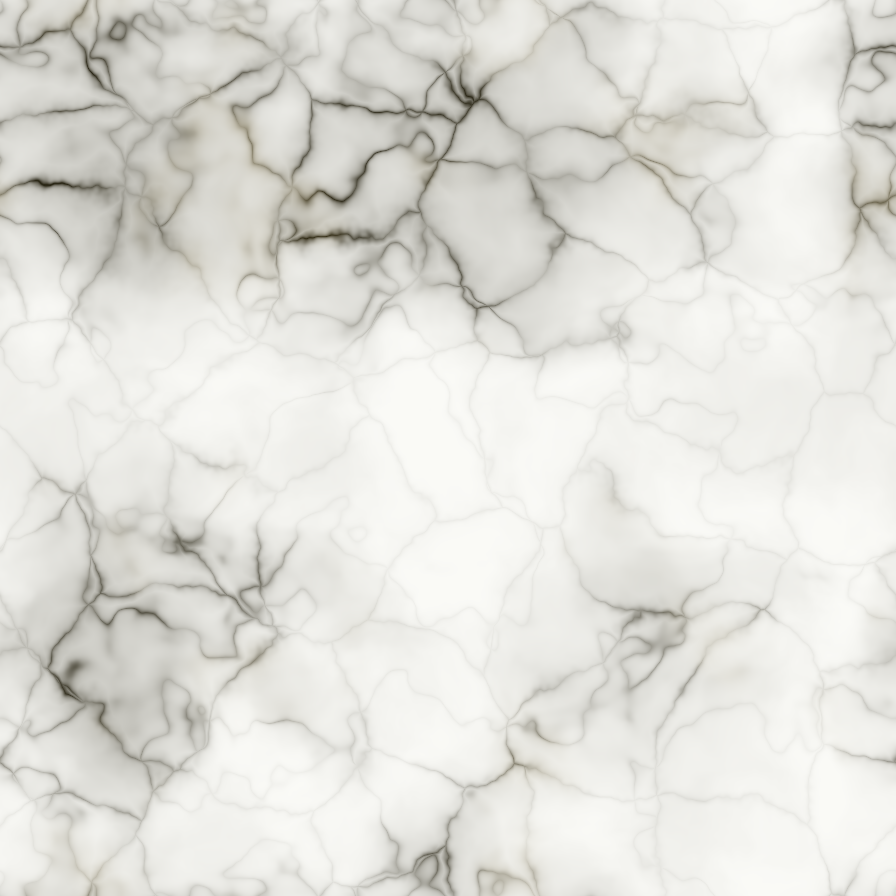
Give the GLSL for this texture, as a Shadertoy shader.

```glsl
#define WHITE vec3(0.98, 0.98, 0.966)
#define DARK vec3(0.17, 0.155, 0.09)
#define STAIN vec3(0.0, 0.02, 0.07)
#define CLOUD_FREQ 3.0
#define VEIN_CELLS 7.0
#define RIDGE_FREQ 5.0
#define WARP 0.065
#define LINE_WIDTH 0.003
#define HALO_WIDTH 0.015
#define VEIN_DEPTH 0.75

vec2 hash2(vec2 cell, float period, float seed) {
    vec2 p = mod(cell, period) + seed * 17.0;
    vec3 q = fract(p.xyx * vec3(0.1031, 0.1030, 0.0973));
    q += dot(q, q.yzx + 33.33);
    return fract((q.xx + q.yz) * q.zy);
}

float corner(vec2 cell, vec2 offset, float period, float seed) {
    float angle = 6.2832 * hash2(cell, period, seed).x;
    return dot(vec2(cos(angle), sin(angle)), offset);
}

// Gradient noise that wraps after a whole period
float noise(vec2 p, float period, float seed) {
    vec2 i = floor(p), f = fract(p), e = vec2(1.0, 0.0);
    vec2 u = f * f * f * (f * (f * 6.0 - 15.0) + 10.0);
    float low = mix(corner(i, f, period, seed),
                    corner(i + e.xy, f - e.xy, period, seed), u.x);
    float high = mix(corner(i + e.yx, f - e.yx, period, seed),
                     corner(i + e.xx, f - e.xx, period, seed), u.x);
    return mix(low, high, u.y);
}

float fbm(vec2 uv, float freq, int octaves, float seed) {
    float sum = 0.0, amp = 1.0;
    for (int k = 0; k < octaves; k++) {
        sum += amp * noise(uv * freq, freq, seed + float(k));
        freq *= 2.0;
        amp *= 0.5;
    }
    return sum;
}

// Distance to the nearest border between wrapped cells
float cellBorder(vec2 uv, float cells, float seed) {
    vec2 p = uv * cells, i = floor(p), f = fract(p);
    vec2 nearCell = vec2(0.0), nearest = vec2(0.0);
    float best = 8.0, border = 8.0;
    for (int y = -1; y <= 1; y++)
    for (int x = -1; x <= 1; x++) {
        vec2 g = vec2(x, y);
        vec2 r = g + hash2(i + g, cells, seed) - f;
        if (dot(r, r) < best) {
            best = dot(r, r);
            nearest = r;
            nearCell = g;
        }
    }
    for (int y = -2; y <= 2; y++)
    for (int x = -2; x <= 2; x++) {
        vec2 g = nearCell + vec2(x, y);
        vec2 r = g + hash2(i + g, cells, seed) - f;
        vec2 d = r - nearest;
        if (dot(d, d) > 0.0001)
            border = min(border, dot(0.5 * (r + nearest), normalize(d)));
    }
    return border / cells;
}

void mainImage(out vec4 fragColor, in vec2 fragCoord) {
    vec2 uv = fragCoord / iResolution.xy;
    vec2 warp = WARP * vec2(fbm(uv, 4.0, 6, 1.0), fbm(uv, 4.0, 6, 11.0));
    vec2 p = uv + warp;

    // Soft clouds; the dense ones carry the veins
    float dense = smoothstep(-0.25, 0.6, fbm(uv + 0.5 * warp, CLOUD_FREQ, 5, 21.0));
    float haze = smoothstep(-0.5, 0.5, fbm(p, 5.0, 5, 31.0));
    float strength = smoothstep(-0.35, 0.5, fbm(uv, 9.0, 3, 41.0));

    // Cracked network joined with finer winding ridges
    float border = cellBorder(p, VEIN_CELLS, 51.0);
    float ridge = abs(fbm(uv + 0.4 * warp, RIDGE_FREQ, 4, 61.0)) / 8.0;
    float line = max(exp(-border / LINE_WIDTH), 0.8 * exp(-ridge / LINE_WIDTH));
    float halo = max(exp(-border / HALO_WIDTH), exp(-ridge / HALO_WIDTH));

    float depth = 0.11 * dense + 0.06 * haze + 0.2 * dense * halo;
    depth += line * (0.06 + VEIN_DEPTH * dense * strength);

    // Ochre staining beside some veins
    float rust = smoothstep(0.0, 0.5, fbm(uv, 6.0, 3, 71.0)) * halo * dense;
    vec3 color = mix(WHITE, DARK, clamp(depth, 0.0, 1.0)) - STAIN * rust;
    fragColor = vec4(color, 1.0);
}
```
